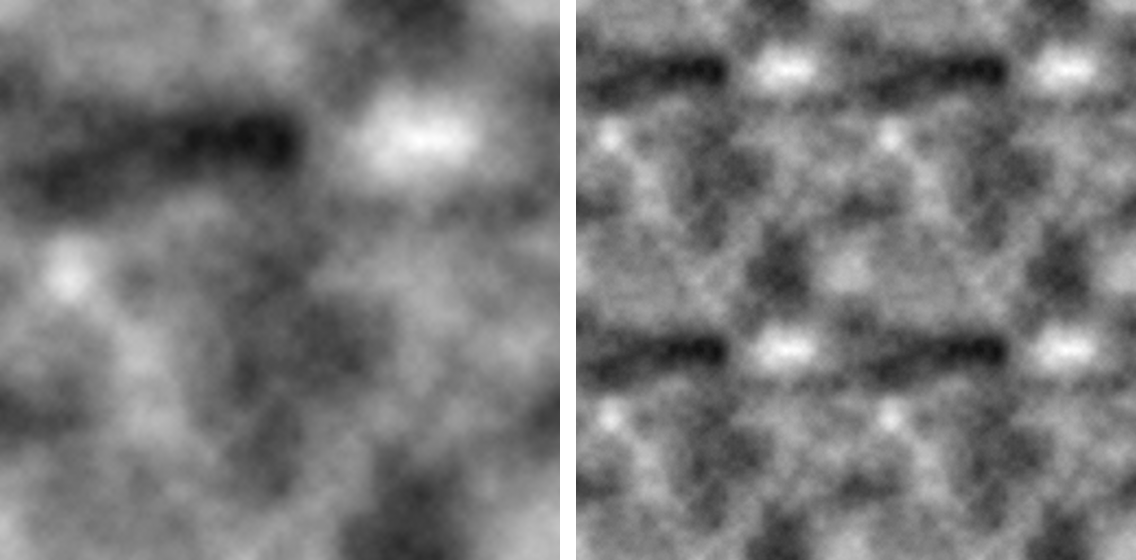
Left: one tile. Right: repeated 2 by 2.
This texture is drawn by a three.js fragment shader. Its source:

```glsl
// Tileable grey cloud noise: soft layered blobs on wrapping lattices.
#define BASE_CELLS 4.0   // lattice cells across the coarsest layer
#define OCTAVES 6        // number of layers
#define GAIN 0.47        // strength of each layer relative to the last
#define CONTRAST 0.78    // strength of the coarsest layer
#define MID_GREY 0.508   // brightness of the undisturbed field
#define SEED 1.0         // phase that selects the cloud layout

varying vec2 vUv;

// Random value for one lattice corner
float cornerValue(vec2 corner, float phase) {
  float angle = dot(corner, vec2(0.42343, 2.83478)) + phase;
  return fract(sin(angle) * 400.0);
}

// Smooth value noise that wraps after a whole number of cells
float wrappedNoise(vec2 uv, float cells, float phase) {
  vec2 p = uv * cells;
  vec2 blend = smoothstep(0.0, 1.0, fract(p));
  vec2 low = mod(floor(p), cells);
  vec2 high = mod(low + 1.0, cells);
  float bottom = mix(cornerValue(low, phase),
                     cornerValue(vec2(high.x, low.y), phase), blend.x);
  float top = mix(cornerValue(vec2(low.x, high.y), phase),
                  cornerValue(high, phase), blend.x);
  return mix(bottom, top, blend.y);
}

// Sum of layers, each twice as fine and weaker, centred on zero
float clouds(vec2 uv) {
  float sum = 0.0;
  float strength = 1.0;
  float cells = BASE_CELLS;
  for (int i = 0; i < OCTAVES; i++) {
    float phase = SEED + 1.7 * float(i);
    sum += strength * (wrappedNoise(uv, cells, phase) - 0.5);
    strength *= GAIN;
    cells *= 2.0;
  }
  return sum;
}

void main() {
  float grey = clamp(MID_GREY + CONTRAST * clouds(vUv), 0.0, 1.0);
  gl_FragColor = vec4(vec3(grey), 1.0);
}
```
